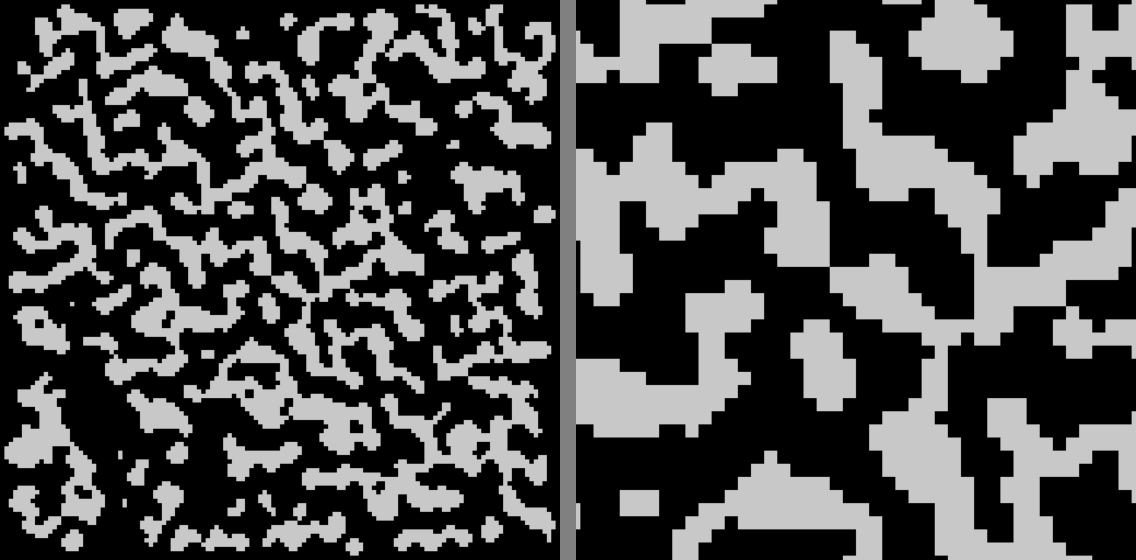
Left, the full canvas; right, a detail of the centre.
A Shadertoy shader for this texture:

```glsl
// Blocky pale caves in black rock, grown by a cellular automaton on a square grid.

const float GRID = 128.0;        // cells across the canvas
const float ROCK_CHANCE = 0.455; // share of rock in the starting noise
const int STEPS = 5;             // automaton generations
const int SPAN = 2 * STEPS + 2;  // window that decides the central 2 x 2 cells
const vec3 ROCK = vec3(0.0);
const vec3 CAVE = vec3(0.784);

float hash(vec2 p) {
    return fract(sin(dot(p, vec2(127.1, 311.7))) * 43758.5453);
}

// Starting state: random rock, with solid rock around the border
bool startsAsRock(vec2 cell, float chance) {
    bool border = any(lessThan(cell, vec2(1.0))) || any(greaterThan(cell, vec2(GRID - 2.0)));
    return border || hash(cell) < chance;
}

// Adds one bit per column to binary counters (ones, twos, fours, eights)
void countBits(inout uvec4 count, uint bits) {
    uint twos = count.x & bits;
    uint fours = count.y & twos;
    uint eights = count.z & fours;
    count ^= uvec4(bits, twos, fours, eights);
}

// Next generation of a row: rock survives with 3 rock neighbours, is born with 5
uint nextRow(uint below, uint row, uint above) {
    uvec4 n = uvec4(0u);
    countBits(n, below << 1);
    countBits(n, below);
    countBits(n, below >> 1);
    countBits(n, row << 1);
    countBits(n, row >> 1);
    countBits(n, above << 1);
    countBits(n, above);
    countBits(n, above >> 1);
    uint born = n.w | (n.z & (n.x | n.y));
    uint survives = n.w | n.z | (n.x & n.y);
    return born | (row & survives);
}

// Rock state of the 2 x 2 cells from base: (left, right) below, (left, right) above
vec4 growRock(vec2 base, float chance) {
    uint rows[SPAN];
    for (int y = 0; y < SPAN; y++) {
        rows[y] = 0u;
        for (int x = 0; x < SPAN; x++) {
            vec2 cell = base + vec2(x - STEPS, y - STEPS);
            if (startsAsRock(cell, chance)) rows[y] |= 1u << uint(x);
        }
    }
    for (int s = 0; s < STEPS; s++) {
        uint below = rows[0];
        for (int y = 1; y < SPAN - 1; y++) {
            uint row = rows[y];
            rows[y] = nextRow(below, row, rows[y + 1]);
            below = row;
        }
    }
    uint low = rows[STEPS] >> uint(STEPS);
    uint high = rows[STEPS + 1] >> uint(STEPS);
    return vec4(uvec4(low, low >> 1, high, high >> 1) & 1u);
}

void mainImage(out vec4 fragColor, in vec2 fragCoord) {
    // Nearest four cells, counted from cell centres
    vec2 p = fragCoord / iResolution.xy * GRID - 0.5;
    vec2 base = floor(p);
    vec4 rock = growRock(base, ROCK_CHANCE);

    // Crisp cell edges, softened over about a pixel
    vec2 soft = min(0.75 * GRID / iResolution.xy, vec2(0.5));
    vec2 blend = smoothstep(-soft, soft, p - base - 0.5);
    vec2 column = mix(rock.xz, rock.yw, blend.x);
    float rockAmount = mix(column.x, column.y, blend.y);

    fragColor = vec4(mix(CAVE, ROCK, rockAmount), 1.0);
}
```
